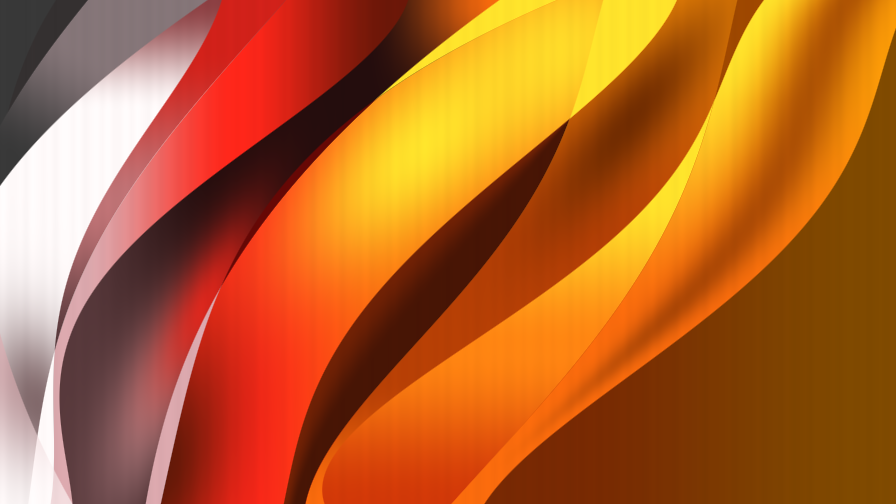
Give the GLSL for this background, as a WebGL 2 fragment shader.

```glsl
#version 300 es
precision highp float;
// Overlapping silky ribbons sweep from white through red and yellow to brown.
// Each ribbon lies between smooth edge curves x(y), painted left to right,
// and is shaded with colour ramps and soft rotated glows.
uniform vec2 u_resolution;
out vec4 outColor;

const vec3 WHITE  = vec3(1.0, 0.98, 0.98);
const vec3 BLUSH  = vec3(0.86, 0.66, 0.68);
const vec3 MAUVE  = vec3(0.34, 0.22, 0.23);
const vec3 SOOT   = vec3(0.14, 0.05, 0.05);
const vec3 RED    = vec3(1.0, 0.15, 0.10);
const vec3 ORANGE = vec3(0.98, 0.42, 0.05);
const vec3 AMBER  = vec3(1.0, 0.62, 0.03);
const vec3 YELLOW = vec3(1.0, 0.89, 0.17);
const vec3 BROWN  = vec3(0.50, 0.20, 0.01);
const vec3 EMBER  = vec3(0.31, 0.09, 0.02);

// Quartic through five values at equal heights (Newton differences).
float curve(float y, float a, vec4 b) {
  float s = 4.0 * y;
  vec4 d1 = b - vec4(a, b.xyz);
  vec3 d2 = d1.yzw - d1.xyz;
  vec2 d3 = d2.yz - d2.xy;
  float d4 = d3.y - d3.x;
  return a + s * (d1.x + (s - 1.0) / 2.0 * (d2.x + (s - 2.0) / 3.0 * (d3.x + (s - 3.0) / 4.0 * d4)));
}

// Antialiased step: one where d is positive.
float over(float d) {
  return clamp(d / max(fwidth(d), 1e-5) + 0.5, 0.0, 1.0);
}

float band(float x, float lo, float hi) {
  return over(x - lo) * over(hi - x);
}

// Soft elliptical spot, turned by angle.
float glow(vec2 p, vec2 centre, vec2 radius, float angle) {
  float c = cos(angle), s = sin(angle);
  vec2 q = mat2(c, -s, s, c) * (p - centre) / radius;
  return exp(-dot(q, q));
}

vec3 ramp(vec3 a, vec3 b, vec3 c, float t) {
  return mix(mix(a, b, smoothstep(0.0, 0.5, t)), c, smoothstep(0.5, 1.0, t));
}

// Faint vertical pleats from layered sines.
float pleats(float x) {
  return 0.5 * sin(x * 210.0) + 0.3 * sin(x * 97.0 + 1.0) + 0.2 * sin(x * 331.0);
}

void main() {
  vec2 p = gl_FragCoord.xy / u_resolution.y;
  float x = p.x, y = p.y;

  // Edge curves, left to right
  float smokeA = curve(y, -0.046, vec4(-0.035, -0.023, 0.009, 0.111));
  float smokeB = curve(y, -0.139, vec4(-0.116, -0.093, 0.0, 0.174));
  float corner = curve(y, 0.144, vec4(0.028, -0.035, -0.058, -0.069));
  float whiteL = curve(y, -0.093, vec4(-0.116, -0.074, 0.102, 0.412));
  float whiteR = curve(y, 0.100, vec4(0.106, 0.153, 0.296, 0.440));
  float redL   = curve(y, 0.056, vec4(0.095, 0.185, 0.352, 0.567));
  float redR   = curve(y, 0.144, vec4(0.120, 0.248, 0.556, 0.810));
  float rimA   = curve(y, 0.289, vec4(0.354, 0.481, 0.690, 0.991));
  float rimB   = curve(y, 0.319, vec4(0.377, 0.472, 0.678, 1.106));
  float leafL  = curve(y, 0.563, vec4(0.637, 0.824, 1.113, 1.343));
  float leafR  = curve(y, 0.606, vec4(0.764, 0.981, 1.125, 1.197));
  float goldL  = curve(y, 0.644, vec4(0.833, 1.185, 1.394, 1.516));
  float goldR  = curve(y, 0.896, vec4(1.118, 1.296, 1.403, 1.463));
  float outer  = curve(y, 0.961, vec4(1.243, 1.549, 1.715, 1.801));

  // Smoky corner
  vec3 col = mix(vec3(0.22), vec3(0.52, 0.46, 0.47), over(x - smokeB) * smoothstep(0.7, 1.0, y + x * 0.6));
  col = mix(col, vec3(0.20, 0.18, 0.18), 0.8 * band(x, smokeA, smokeB));

  // White ribbon
  vec3 white = mix(WHITE, MAUVE, 0.75 * glow(p, vec2(0.07, 0.20), vec2(0.09, 0.16), 0.2));
  white = mix(white, vec3(0.55, 0.25, 0.26), smoothstep(0.78, 1.0, y));
  col = mix(col, white, over(x - whiteL));

  // Red ribbon and the folds beside it
  vec3 red = ramp(BLUSH, RED, vec3(0.42, 0.09, 0.03), (x - 0.16) / 0.62);
  col = mix(col, red, over(x - max(whiteR, redL)));
  vec3 fold = ramp(MAUVE, vec3(0.75, 0.45, 0.46), vec3(0.82, 0.13, 0.10), (y - 0.3) / 0.6);
  col = mix(col, fold, band(x, whiteR, redL));
  col = mix(col, WHITE, band(x, redL, whiteR));
  col = mix(col, mix(BLUSH, WHITE, smoothstep(0.3, 0.0, y)), 0.6 * over(corner - x));

  // Dark hollow, lit by red, pink and orange
  vec3 hollow = mix(MAUVE, SOOT, smoothstep(0.15, 0.42, x));
  hollow = mix(hollow, BLUSH, 0.6 * glow(p, vec2(0.30, 0.20), vec2(0.08, 0.22), -0.3));
  hollow = mix(hollow, RED, 0.8 * glow(p, vec2(0.41, 0.40), vec2(0.20, 0.06), 1.1));
  hollow = mix(hollow, ORANGE, smoothstep(0.72, 1.0, x) * smoothstep(0.75, 1.0, y));
  col = mix(col, hollow, over(x - redR));

  // Flame and its thin rims
  vec3 flame = mix(RED, ORANGE, smoothstep(0.48, 0.82, x));
  flame = mix(flame, YELLOW, glow(p, vec2(0.84, 0.71), vec2(0.30, 0.13), 0.75));
  flame = mix(flame, YELLOW, 0.9 * glow(p, vec2(1.12, 0.90), vec2(0.25, 0.17), 0.6));
  flame = mix(flame, EMBER, 0.9 * glow(p, vec2(0.32, 0.06), vec2(0.12, 0.28), -0.25));
  col = mix(col, flame, over(x - max(rimA, rimB)));
  col = mix(col, mix(BLUSH, YELLOW, smoothstep(0.5, 0.8, y)), band(x, rimA, rimB));
  col = mix(col, vec3(0.40, 0.03, 0.02), band(x, rimB, rimA));

  // Dark leaf, its bright tip and the bronze fold
  vec3 bronze = mix(ORANGE, vec3(0.72, 0.25, 0.02), smoothstep(0.0, 0.25, y));
  bronze = mix(bronze, AMBER, 0.7 * smoothstep(0.5, 1.0, y));
  bronze = mix(bronze, vec3(0.40, 0.15, 0.0), 0.9 * glow(p, vec2(1.25, 0.76), vec2(0.27, 0.075), 0.9));
  col = mix(col, bronze, over(x - max(leafL, leafR)));
  float across = (x - leafL) / max(leafR - leafL, 0.01);
  col = mix(col, mix(vec3(0.44, 0.13, 0.02), EMBER * 0.9, smoothstep(0.0, 0.6, across)), band(x, leafL, leafR));
  col = mix(col, YELLOW, band(x, leafR, leafL));

  // Golden ribbon
  vec3 gold = ramp(vec3(0.82, 0.22, 0.03), vec3(1.0, 0.52, 0.07), YELLOW, y / 0.62);
  col = mix(col, gold, band(x, goldL, goldR));
  col = mix(col, vec3(0.62, 0.28, 0.0), band(x, goldR, goldL));

  // Outer band with a shaded crease
  float inner = max(goldL, goldR);
  float u = (x - inner) / max(outer - inner, 0.01);
  vec3 hem = mix(ORANGE, mix(YELLOW, AMBER, smoothstep(0.0, 0.5, u)), smoothstep(0.35, 0.9, y));
  hem = mix(hem, BROWN * 1.15, 0.75 * exp(-pow((u - 0.58) / 0.24, 2.0)) * smoothstep(0.05, 0.4, y));
  col = mix(col, hem, over(x - inner));

  // Brown ground
  vec3 ground = mix(vec3(0.47, 0.16, 0.01), vec3(0.50, 0.29, 0.0), smoothstep(1.1, 1.75, x));
  col = mix(col, ground, over(x - outer));

  outColor = vec4(clamp(col * (1.0 + 0.015 * pleats(x)), 0.0, 1.0), 1.0);
}
```
